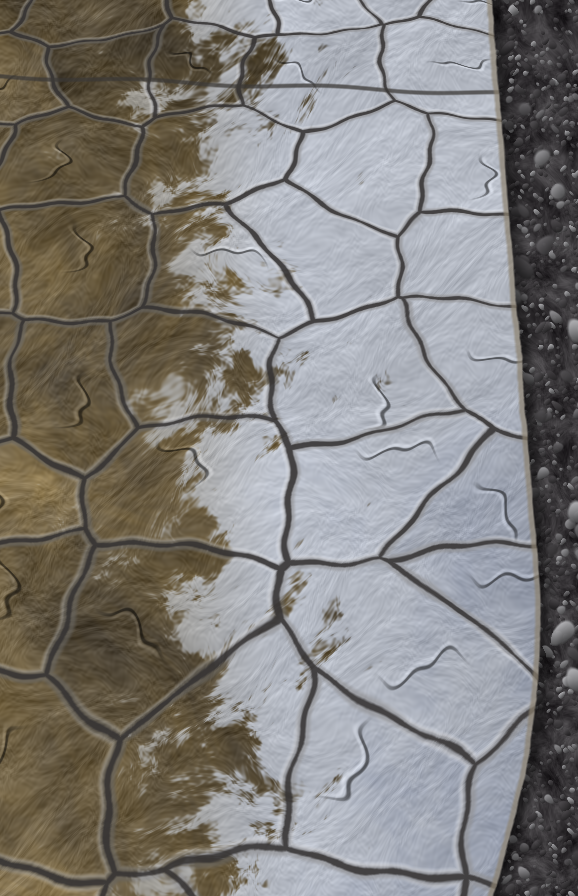
Reproduce this texture procedurally as a Shadertoy shader.

```glsl
// Half-wet stamped concrete paving in perspective, bordered by dark gravel.

vec2 hash2(vec2 p) {
    return fract(sin(vec2(dot(p, vec2(127.1, 311.7)), dot(p, vec2(269.5, 183.3)))) * 43758.5);
}

// Layered, rotated and warped sines, roughly -1 to 1
float waves(vec2 p) {
    float sum = 0.0, amp = 0.5;
    for (int i = 0; i < 6; i++) {
        p = mat2(1.5, 1.1, -1.1, 1.5) * p + 0.7 * sin(p.yx * 1.1 + 2.0);
        sum += amp * sin(p.x) * sin(p.y);
        amp *= 0.72;
    }
    return sum;
}

// Cellular noise: xy = offset to the cell point, z = distance to border, w = cell id
vec4 cells(vec2 p) {
    vec2 base = floor(p), f = p - base, nearCell = vec2(0.0), toPoint = vec2(0.0);
    float best = 9.0, border = 9.0;
    for (int j = -1; j <= 1; j++)
    for (int i = -1; i <= 1; i++) {
        vec2 g = vec2(i, j);
        vec2 r = g + 0.1 + 0.8 * hash2(base + g) - f;
        if (dot(r, r) < best) { best = dot(r, r); toPoint = r; nearCell = g; }
    }
    for (int j = -2; j <= 2; j++)
    for (int i = -2; i <= 2; i++) {
        vec2 g = nearCell + vec2(i, j);
        vec2 r = g + 0.1 + 0.8 * hash2(base + g) - f;
        vec2 d = r - toPoint;
        if (dot(d, d) > 0.0001) border = min(border, dot(0.5 * (r + toPoint), normalize(d)));
    }
    return vec4(toPoint, border, hash2(base + nearCell + 17.0).x);
}

vec3 gravel(vec2 p) {
    vec3 col = vec3(0.21, 0.2, 0.21) + 0.13 * waves(p * 34.0);
    float scale = 115.0;
    for (int i = 0; i < 3; i++) {
        vec2 q = p * scale;
        vec4 c = cells(q + 0.15 * sin(q.yx * 3.0));
        float radius = 0.25 + 0.25 * fract(c.w * 7.0);
        float pebble = 1.0 - smoothstep(radius - 0.14, radius, length(c.xy));
        pebble *= step(0.35 + 0.22 * float(i), fract(c.w * 13.0));
        vec3 stone = mix(vec3(0.24, 0.23, 0.24), vec3(0.58, 0.58, 0.59), c.w * c.w);
        stone *= 0.9 - 0.9 * c.y + 0.5 * c.x;
        col = mix(col * (1.0 - 0.25 * pebble), stone, pebble * 0.9);
        scale *= 0.53;
    }
    return col;
}

vec3 paving(vec2 p) {
    // Ground plane seen towards a far horizon
    vec2 ground = vec2((p.x - 0.3) * 2.4, 5.76) / (2.4 - p.y) / 0.22;
    ground += 0.05 * sin(ground.yx * 4.0) + 0.012 * sin(ground.yx * 17.0);
    vec4 slab = cells(ground + vec2(3.0, 1.0));

    // Relief with a diagonal grain
    vec2 grain = vec2(dot(p, vec2(0.8, 0.6)) * 0.6, dot(p, vec2(-0.6, 0.8)));
    float relief = waves(grain * 26.0);
    float slope = relief - waves((grain + vec2(0.001, 0.003)) * 26.0);
    float broad = waves(p * 6.0 + 3.0);

    // Wet brown stone
    vec3 wet = mix(vec3(0.35, 0.31, 0.24), vec3(0.51, 0.44, 0.3), 0.5 + 0.7 * broad);
    wet *= 0.88 + 0.22 * slab.w - 0.12 * smoothstep(0.6, 1.0, p.y);
    wet += 0.12 * slope + 0.05 * relief;

    // Pale dry stone, bluer towards the lower right
    vec3 dry = mix(vec3(0.6, 0.585, 0.55), vec3(0.71, 0.73, 0.77), smoothstep(0.12, 0.33, p.x));
    float blue = smoothstep(0.36, 0.62, p.x + 0.13 * broad) * (1.0 - smoothstep(0.3, 0.7, p.y));
    dry = mix(dry, vec3(0.52, 0.55, 0.62), 0.75 * blue);
    dry *= 0.97 + 0.06 * slab.w + 0.06 * broad;
    dry += 0.13 * slope;
    float film = smoothstep(-0.15, 0.15, (p.x - 0.235) * 3.4 + 0.5 * relief + 0.35 * broad);
    vec3 col = mix(wet, dry, film);

    // One chipped ridge across many slabs
    float angle = slab.w * 6.28;
    vec2 local = mat2(cos(angle), sin(angle), -sin(angle), cos(angle)) * slab.xy;
    float ridge = local.y + 0.09 * sin(local.x * 9.0 + angle) + 0.03 * sin(local.x * 27.0);
    float reach = (1.0 - smoothstep(0.12, 0.3, abs(local.x))) * step(0.3, fract(slab.w * 5.0));
    col *= 1.0 - 0.5 * reach * (1.0 - smoothstep(0.004, 0.02, abs(ridge)));
    col += 0.1 * reach * (1.0 - smoothstep(0.0, 0.025, abs(ridge - 0.03)));

    // Grooves: grey bevel, lit lip, dark core
    float edge = slab.z + 0.006 * relief;
    float bevel = 1.0 - smoothstep(0.025, 0.055, edge);
    col = mix(col, mix(vec3(0.41, 0.4, 0.38), vec3(0.57, 0.57, 0.58), film), 0.65 * bevel);
    float lip = smoothstep(0.02, 0.035, edge) * (1.0 - smoothstep(0.035, 0.06, edge));
    col += 0.12 * lip * smoothstep(-0.2, 0.4, slab.y - slab.x);
    float core = 1.0 - smoothstep(0.008, 0.024, edge - 0.005 * broad);
    col = mix(col, vec3(0.2, 0.19, 0.19), 0.85 * core);

    // Straight saw cut near the far end
    float cut = abs(p.y - 0.915 + 0.035 * p.x + 0.002 * sin(p.x * 30.0));
    return mix(col, vec3(0.23, 0.22, 0.21), 0.75 * (1.0 - smoothstep(0.001, 0.0035, cut)));
}

void mainImage(out vec4 fragColor, in vec2 fragCoord) {
    vec2 p = fragCoord / iResolution.y;
    // Outer edge of the paving, bowed towards the near end
    float bow = max(0.33 - p.y, 0.0);
    float outside = p.x - 0.604 + 0.082 * max(p.y - 0.33, 0.0) + 0.5 * bow * bow;
    outside += 0.0015 * waves(p * 12.0);

    vec3 stone = mix(paving(p), vec3(0.55, 0.51, 0.44), 0.7 * smoothstep(-0.008, -0.004, outside));
    vec3 soil = gravel(p) * (0.55 + 0.45 * smoothstep(0.0, 0.02, outside));
    fragColor = vec4(clamp(mix(stone, soil, smoothstep(-0.0015, 0.0015, outside)), 0.0, 1.0), 1.0);
}
```
